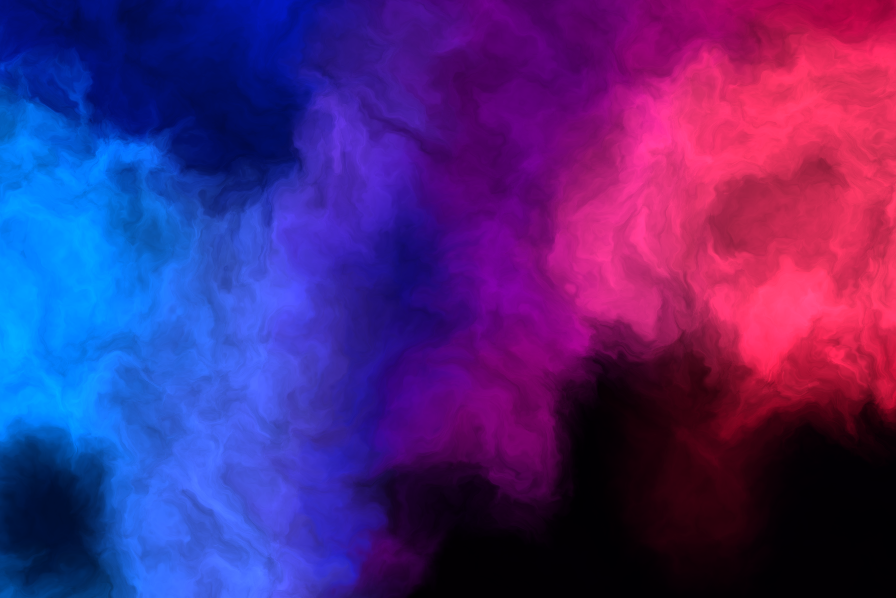
A Shadertoy shader for this background:

```glsl
// Coloured smoke on black: an azure bank at left, violet haze in the middle
// and a hot pink cloud at right. Soft masks are bent by warped value noise,
// layered from back to front, then textured with fine curling strands.

const vec3 NAVY       = vec3(0.00, 0.04, 0.27);
const vec3 ROYAL      = vec3(0.01, 0.07, 0.60);
const vec3 INDIGO     = vec3(0.13, 0.02, 0.53);
const vec3 PURPLE     = vec3(0.36, 0.005, 0.47);
const vec3 MAGENTA    = vec3(0.56, 0.01, 0.44);
const vec3 CRIMSON    = vec3(0.66, 0.01, 0.25);
const vec3 EMBER      = vec3(0.66, 0.01, 0.15);
const vec3 AZURE      = vec3(0.01, 0.50, 1.00);
const vec3 PERIWINKLE = vec3(0.26, 0.40, 0.95);
const vec3 VIOLET     = vec3(0.32, 0.17, 0.72);
const vec3 ROSE       = vec3(0.89, 0.22, 0.50);
const vec3 CORAL      = vec3(1.00, 0.23, 0.40);
const vec3 BLACK      = vec3(0.006, 0.0, 0.012);

const float WARP_SCALE   = 3.2;
const float WARP_AMOUNT  = 0.13;
const float CURL_SCALE   = 9.0;
const float CURL_AMOUNT  = 0.11;
const float STRAND_SCALE = 11.0;
const float WISP_SCALE   = 30.0;
const float CONTRAST     = 0.85;
const float ROUGHNESS    = 0.56;
const int   OCTAVES      = 6;

float hash(vec2 p) {
    return fract(sin(dot(p, vec2(127.1, 311.7))) * 43758.55);
}

float noise(vec2 p) {
    vec2 cell = floor(p), f = fract(p);
    f = f * f * (3.0 - 2.0 * f);
    float low  = mix(hash(cell), hash(cell + vec2(1, 0)), f.x);
    float high = mix(hash(cell + vec2(0, 1)), hash(cell + vec2(1, 1)), f.x);
    return mix(low, high, f.y);
}

// Layered noise centred on zero
float fbm(vec2 p) {
    float sum = 0.0, amp = 0.5;
    for (int i = 0; i < OCTAVES; i++) {
        sum += amp * (noise(p) - 0.5);
        p = mat2(1.6, 1.2, -1.2, 1.6) * p + 7.3;
        amp *= ROUGHNESS;
    }
    return sum;
}

vec2 fbmOffset(vec2 p) {
    return vec2(fbm(p), fbm(p + vec2(31.4, 17.8)));
}

// Soft tilted ellipse: 1 inside, fading over "soft" around its rim
float puff(vec2 p, vec2 centre, vec2 radius, float angle, float soft) {
    float c = cos(angle), s = sin(angle);
    vec2 q = mat2(c, -s, s, c) * (p - centre);
    return 1.0 - smoothstep(1.0 - soft, 1.0 + soft, length(q / radius));
}

// Haze behind the clouds, blue to crimson from left to right
vec3 backdrop(vec2 p) {
    vec3 col = mix(ROYAL, INDIGO, smoothstep(0.52, 0.70, p.x));
    col = mix(col, PURPLE, smoothstep(0.60, 0.84, p.x + 0.06 * (p.y - 0.5)));
    col = mix(col, MAGENTA, smoothstep(0.82, 1.06, p.x - 0.15 * (p.y - 0.5)));
    col = mix(col, CRIMSON, smoothstep(1.08, 1.42, p.x));
    col = mix(col, MAGENTA, 0.75 * puff(p, vec2(0.86, 0.29), vec2(0.18, 0.09), 0.55, 0.8));
    col = mix(col, NAVY, 0.75 * puff(p, vec2(0.25, 0.92), vec2(0.24, 0.13), -0.5, 0.8));
    col = mix(col, NAVY, 0.5 * puff(p, vec2(0.42, 0.74), vec2(0.12, 0.10), 0.0, 0.8));
    return mix(col, ROYAL * 0.65, 0.7 * puff(p, vec2(0.69, 0.55), vec2(0.07, 0.12), 0.2, 0.9));
}

void mainImage(out vec4 fragColor, in vec2 fragCoord) {
    vec2 uv = fragCoord / iResolution.xy;
    vec2 pos = vec2(uv.x * 1.5, uv.y);

    // Bend space: broad billows first, then small curls
    vec2 warp = fbmOffset(pos * WARP_SCALE);
    vec2 curl = fbmOffset(pos * CURL_SCALE + 3.0 * warp);
    vec2 p = pos + WARP_AMOUNT * warp + CURL_AMOUNT * curl;
    float strands = fbm(pos * STRAND_SCALE + 3.0 * warp + 1.5 * curl);
    float wisps = fbm(pos * WISP_SCALE + 5.0 * warp + 3.0 * curl);
    float billow = fbm(pos * 4.5 + 2.0 * warp + 9.0);
    float shade = 1.0 + CONTRAST * (0.7 * strands + 0.7 * billow + 0.4 * wisps);

    vec3 col = backdrop(p);

    // Violet plume rising out of the blue bank
    float plume = puff(p, vec2(0.62, 0.75), vec2(0.10, 0.19), -0.45, 0.65);
    col = mix(col, VIOLET, (0.72 + strands) * plume);

    // Blue bank under a V-shaped upper edge
    float crest = max(0.89 - 0.52 * p.x, 0.43 + 0.50 * p.x);
    float bank = smoothstep(-0.06, 0.14, crest - p.y + 0.15 * strands);
    bank *= 1.0 - smoothstep(0.46, 0.72, p.x + 0.15 * strands);
    vec3 bankColor = mix(AZURE, PERIWINKLE, smoothstep(0.12, 0.42, p.x + 0.2 * (0.5 - p.y)));
    bankColor = mix(bankColor, VIOLET, smoothstep(0.36, 0.62, p.x));
    col = mix(col, bankColor, bank);

    // Pink cloud, rosy on its left flank
    float cloud = puff(p, vec2(1.42, 0.66), vec2(0.42, 0.26), 0.15, 0.36);
    cloud = max(cloud, 0.85 * puff(p, vec2(1.13, 0.61), vec2(0.14, 0.11), 0.5, 0.6));
    vec3 cloudColor = mix(ROSE, CORAL, smoothstep(1.05, 1.32, p.x));
    float emberZone = smoothstep(1.0, 1.15, p.x) * (1.0 - smoothstep(0.38, 0.54, p.y));
    col = mix(col, EMBER, emberZone);
    col = mix(col, cloudColor, (0.92 + 0.4 * strands) * cloud);
    col *= 1.0 - 0.22 * puff(p, vec2(1.25, 0.63), vec2(0.13, 0.045), 0.5, 0.8);

    // Darkness along the bottom, with a faint ember trail inside
    float ground = 0.14 * smoothstep(0.50, 0.70, p.x) + 0.25 * smoothstep(0.85, 1.03, p.x)
                 - 0.09 * smoothstep(1.12, 1.35, p.x);
    float lit = smoothstep(-0.07, 0.15, p.y - ground + 0.12 * strands);
    lit = mix(lit, 1.0, 1.0 - smoothstep(0.50, 0.66, p.x));
    col = mix(BLACK, col, lit);
    col += EMBER * 0.42 * puff(p, vec2(1.18, 0.26), vec2(0.11, 0.16), 0.0, 0.9) * (1.0 - lit);
    col += PURPLE * 0.8 * puff(p, vec2(0.62, 0.08), vec2(0.09, 0.07), 0.3, 0.7) * (1.0 - lit);
    col = mix(col, NAVY * 0.5, 0.92 * puff(p, vec2(0.04, 0.14), vec2(0.13, 0.11), 0.0, 0.75));

    fragColor = vec4(clamp(col * shade, 0.0, 1.0), 1.0);
}
```
